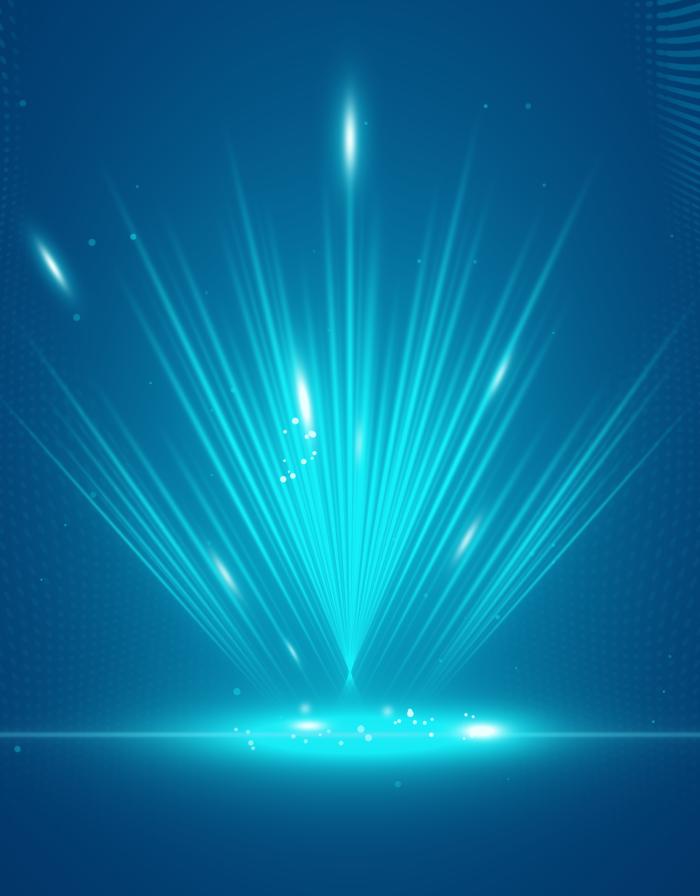
A Shadertoy shader for this background:

```glsl
const vec3 NAVY = vec3(0.005, 0.18, 0.38);
const vec3 BLUE = vec3(0.015, 0.35, 0.55);
const vec3 TEAL = vec3(0.02, 0.62, 0.75);
const vec3 CYAN = vec3(0.08, 0.95, 0.98);
const vec3 WHITE = vec3(0.92, 1.0, 1.0);
const float HORIZON = 0.18;
const float RAY_STEP = 0.0293;     // slope between neighbouring rays
const int RAYS_PER_SIDE = 30;
const float RAY_WIDTH = 0.0042;
const float DOT_PITCH = 0.0125;
const int SPARKS = 44;
const int CLUSTER_DOTS = 12;

vec2 hash2(vec2 p) {
    return fract(sin(vec2(dot(p, vec2(127.1, 311.7)), dot(p, vec2(269.5, 183.3)))) * 43758.5);
}

float gradientNoise(vec2 p) {
    vec2 i = floor(p), f = fract(p), u = f * f * (3.0 - 2.0 * f);
    vec2 o = vec2(0.0, 1.0);
    float a = dot(hash2(i) * 2.0 - 1.0, f);
    float b = dot(hash2(i + o.yx) * 2.0 - 1.0, f - o.yx);
    float c = dot(hash2(i + o.xy) * 2.0 - 1.0, f - o.xy);
    float d = dot(hash2(i + o.yy) * 2.0 - 1.0, f - o.yy);
    return mix(mix(a, b, u.x), mix(c, d, u.x), u.y);
}

float blob(vec2 p, vec2 centre, vec2 radius) {
    vec2 q = (p - centre) / radius;
    return exp(-dot(q, q));
}

float disc(vec2 p, vec2 centre, float radius, float aa) {
    return 1.0 - smoothstep(radius - aa, radius + aa, length(p - centre));
}

// Height at which a ray of the given slope meets the centre line
float rayOrigin(float slope) {
    return mix(0.25, 0.115, smoothstep(0.4, 0.7, abs(slope)));
}

float rayFan(vec2 p) {
    float sum = 0.0;
    for (int i = -RAYS_PER_SIDE; i <= RAYS_PER_SIDE; i++) {
        float k = float(i);
        vec2 rnd = hash2(vec2(k, 3.7));
        bool major = i % 2 == 0;
        float slope = k * RAY_STEP + (i == 0 ? 0.0 : (rnd.x - 0.5) * 0.014);
        float outer = smoothstep(0.55, 0.88, abs(slope));
        float stretch = sqrt(1.0 + slope * slope);
        float rise = p.y - rayOrigin(slope);
        float along = rise * stretch;
        float dist = abs(p.x - slope * rise) / stretch;
        float reach = 0.57 + 0.1 * cos(k * 0.7854) + 0.06 * (rnd.y - 0.5) + 0.08 * outer;
        reach *= major ? 1.0 : 0.88;
        float width = RAY_WIDTH * mix(0.22, 1.0, smoothstep(0.0, 0.38, along));
        width *= (1.0 - 0.55 * outer) * (major ? 1.0 : 0.65);
        width *= i == 2 ? 1.7 : 1.0;
        float fade = smoothstep(0.18, 0.46, p.y) * (1.0 - smoothstep(0.3 * reach, reach, along));
        float core = exp(-dist * dist / (width * width));
        float halo = 0.13 * exp(-dist / 0.012);
        sum += (core + halo) * fade * (major ? 0.9 : 0.2 + 0.3 * rnd.y);
    }
    return sum;
}

// Spindle of light lying on a ray; x is the core, y the halo
vec2 glint(vec2 p, float slope, float height, float size) {
    vec2 dir = normalize(vec2(slope, 1.0));
    vec2 q = p - vec2(slope * (height - rayOrigin(slope)), height);
    vec2 local = vec2(dot(q, vec2(dir.y, -dir.x)), dot(q, dir));
    return vec2(blob(local, vec2(0.0), size * vec2(0.17, 0.85)),
                0.5 * blob(local, vec2(0.0), size * vec2(0.5, 1.5)));
}

// Wavy lattice of dots along both sides
float dotWave(vec2 p, float aa) {
    float side = abs(p.x);
    float top = smoothstep(0.68, 0.85, p.y);
    float right = step(0.0, p.x);
    float edge = mix(0.13, 0.355, smoothstep(0.3, 0.75, p.y));
    edge += top * mix(0.015, -0.045 * smoothstep(0.8, 1.0, p.y), right);
    float bend = 0.035 * sin(side * 17.0 + p.y * 9.0) + 0.025 * gradientNoise(p * 5.0);
    vec2 grid = vec2(side + 0.3 * bend, p.y + bend + 2.5 * top * right * pow(side - 0.3, 2.0));
    vec2 cell = (fract(grid / DOT_PITCH) - 0.5) * DOT_PITCH;
    cell.x *= 1.0 - 0.9 * top * right * smoothstep(0.32, 0.37, side);
    float mask = smoothstep(edge - 0.02, edge + 0.05, side);
    float strength = mix(0.09, 0.34, top) * smoothstep(0.02, 0.3, p.y);
    return disc(cell, vec2(0.0), 0.0029, aa) * mask * strength;
}

float sparkles(vec2 p, float aa) {
    float sum = 0.0;
    for (int i = 0; i < SPARKS; i++) {
        vec2 rnd = hash2(vec2(float(i), 8.3));
        vec2 look = hash2(vec2(float(i), 21.9));
        vec2 centre = vec2((rnd.x - 0.5) * 0.76, 0.1 + 0.82 * rnd.y);
        sum += disc(p, centre, mix(0.001, 0.004, look.x * look.x), aa) * mix(0.15, 0.5, look.y);
    }
    return sum;
}

float cluster(vec2 p, vec2 centre, vec2 spread, float aa) {
    float sum = 0.0;
    for (int i = 0; i < CLUSTER_DOTS; i++) {
        vec2 rnd = hash2(vec2(float(i), centre.y * 40.0));
        float radius = mix(0.001, 0.004, hash2(rnd * 9.0).x);
        sum += disc(p, centre + (rnd * 2.0 - 1.0) * spread, radius, aa);
    }
    return min(sum, 1.0);
}

void mainImage(out vec4 fragColor, in vec2 fragCoord) {
    vec2 p = vec2(fragCoord.x - 0.5 * iResolution.x, fragCoord.y) / iResolution.y;
    float aa = 0.8 / iResolution.y;

    // Backdrop
    vec3 col = mix(NAVY, BLUE, blob(p, vec2(0.0, 0.6), vec2(0.42, 0.6)));
    float floorFade = mix(0.4, 1.0, smoothstep(0.1, 0.2, p.y));
    col = mix(col, TEAL, floorFade * blob(p, vec2(0.0, 0.41), vec2(0.25, 0.31)));
    col = mix(col, TEAL, dotWave(p, aa));

    // Rays
    col = mix(col, CYAN, 0.35 * blob(p, vec2(-0.05, 0.5), vec2(0.04, 0.1)));
    col = mix(col, CYAN, clamp(rayFan(p), 0.0, 0.95));

    // Horizon
    float h = p.y - HORIZON;
    float glow = 0.95 * blob(p, vec2(0.01, HORIZON), vec2(0.17, 0.027))
               + 0.45 * blob(p, vec2(0.0, HORIZON - 0.005), vec2(0.22, 0.065));
    col = mix(col, CYAN, min(glow, 0.95));
    float line = exp(-h * h / 0.000006) + 0.35 * exp(-abs(h) / 0.008);
    col = mix(col, vec3(0.35, 0.9, 0.97), min(line, 1.0) * mix(0.3, 0.8, exp(-p.x * p.x / 0.04)));

    // Glints and flares
    vec2 light = glint(p, 0.0, 0.845, 0.04) + glint(p, -0.60, 0.703, 0.026)
               + 1.3 * glint(p, -0.169, 0.551, 0.039) + 0.7 * glint(p, 0.475, 0.581, 0.024)
               + 0.75 * glint(p, -0.625, 0.359, 0.026) + 0.75 * glint(p, 0.57, 0.398, 0.026)
               + 0.6 * glint(p, -0.58, 0.273, 0.013) + 0.5 * glint(p, 0.04, 0.505, 0.025);
    light.x += blob(p, vec2(-0.046, 0.19), vec2(0.019, 0.006));
    light.x += 1.3 * blob(p, vec2(0.147, 0.184), vec2(0.024, 0.009));
    light.x += 0.5 * blob(p, vec2(-0.05, 0.209), vec2(0.006));
    light.x += 0.5 * blob(p, vec2(0.042, 0.206), vec2(0.006));
    light.y += 0.7 * blob(p, vec2(0.147, 0.184), vec2(0.055, 0.022));
    col = mix(col, CYAN, min(light.y, 0.9));
    col = mix(col, WHITE, min(light.x, 1.0));

    // Loose particles
    col = mix(col, CYAN, min(sparkles(p, aa), 0.6));
    float bright = cluster(p, vec2(-0.055, 0.5), vec2(0.022, 0.038), aa)
                 + cluster(p, vec2(0.09, 0.19), vec2(0.05, 0.018), aa)
                 + 0.6 * cluster(p, vec2(-0.05, 0.18), vec2(0.08, 0.017), aa);
    col = mix(col, WHITE, 0.85 * min(bright, 1.0));

    fragColor = vec4(col, 1.0);
}
```
